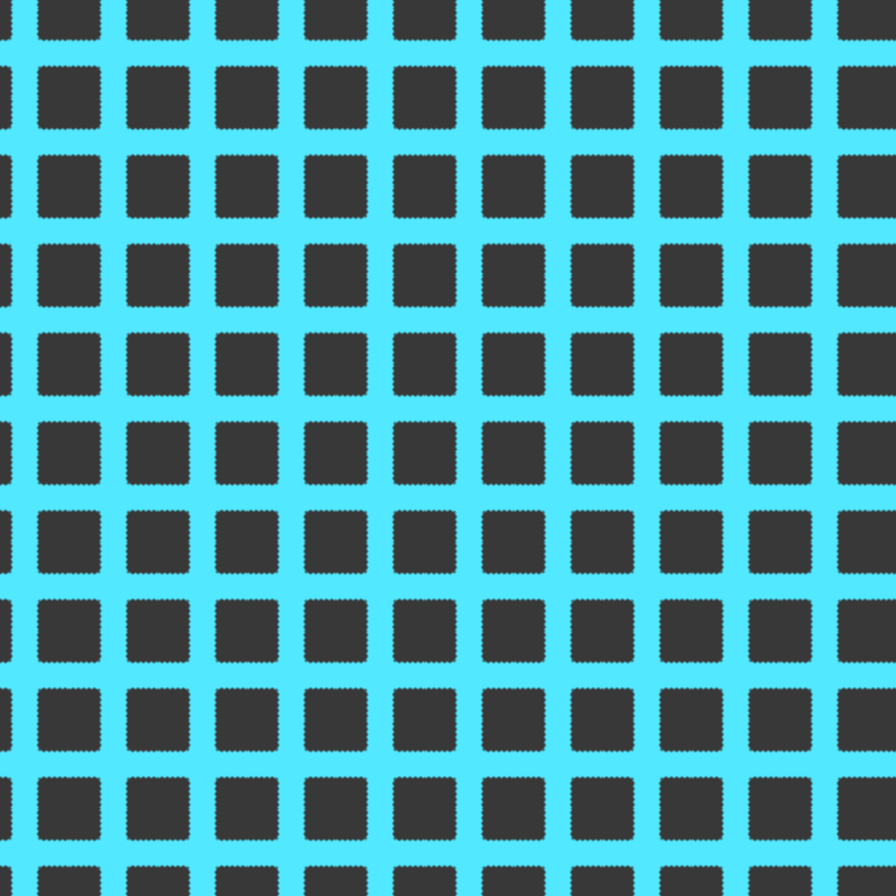
A three.js fragment shader for this pattern:

```glsl
// Grid of rounded charcoal squares with finely serrated edges on bright cyan.
varying vec2 vUv;

float roundedSquare(vec2 p, float halfSize, float radius) {
  vec2 q = abs(p) - halfSize + radius;
  return length(max(q, 0.0)) + min(max(q.x, q.y), 0.0) - radius;
}

void main() {
  vec3 cyan = vec3(0.32, 0.91, 1.0);
  vec3 charcoal = vec3(0.22);

  // Cell coordinates, centred on each square
  vec2 cell = (vUv - vec2(0.0772, 0.8910)) / 0.0992;
  vec2 p = fract(cell + 0.5) - 0.5;

  // Fine serration running along each side
  float along = min(abs(p.x), abs(p.y));
  float serration = 0.006 * sin(along * 105.0);

  // Soft-edged square
  float d = roundedSquare(p, 0.354, 0.055) + serration;
  float ground = smoothstep(-0.02, 0.02, d);

  gl_FragColor = vec4(mix(charcoal, cyan, ground), 1.0);
}
```
